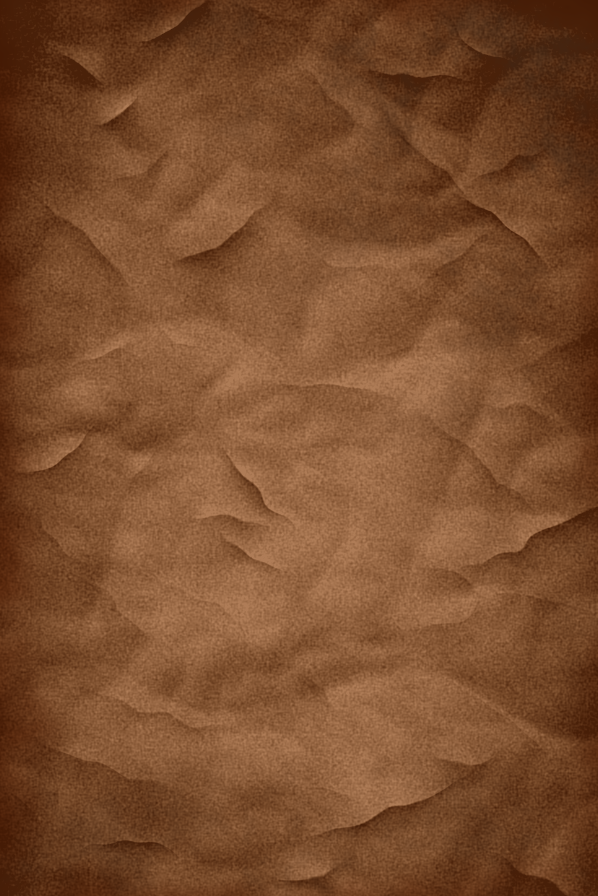
A WebGL 2 fragment shader for this texture:

```glsl
#version 300 es
precision highp float;
// Crumpled brown paper with soft folds, sharp creases, stains and burnt edges.
uniform vec2 u_resolution;
out vec4 fragColor;

const vec3 SHADOW = vec3(0.325, 0.16, 0.06);
const vec3 MIDDLE = vec3(0.475, 0.295, 0.165);
const vec3 LIGHT = vec3(0.625, 0.432, 0.29);
const vec3 BURNT = vec3(0.30, 0.105, 0.01);
const vec3 STAIN = vec3(0.31, 0.195, 0.115);

vec2 hash2(vec2 p) {
  vec3 q = fract(p.xyx * vec3(0.1031, 0.1030, 0.0973));
  q += dot(q, q.yzx + 33.33);
  return fract((q.xx + q.yz) * q.zy);
}

// Gradient noise, about -0.7 to 0.7
float noise(vec2 p) {
  vec2 i = floor(p), f = fract(p);
  vec2 u = f * f * f * (f * (f * 6.0 - 15.0) + 10.0);
  vec2 o = vec2(1.0, 0.0);
  float a = dot(hash2(i) * 2.0 - 1.0, f);
  float b = dot(hash2(i + o.xy) * 2.0 - 1.0, f - o.xy);
  float c = dot(hash2(i + o.yx) * 2.0 - 1.0, f - o.yx);
  float d = dot(hash2(i + o.xx) * 2.0 - 1.0, f - o.xx);
  return mix(mix(a, b, u.x), mix(c, d, u.x), u.y);
}

float fbm(vec2 p) {
  float sum = 0.0, amp = 1.0;
  for (int i = 0; i < 5; i++) {
    sum += amp * noise(p);
    p = mat2(1.6, 1.2, -1.2, 1.6) * p + 7.3;
    amp *= 0.6;
  }
  return sum;
}

// Height of the folds: ridges along bent lines at three sizes
float foldHeight(vec2 p) {
  p += 0.05 * vec2(noise(p * 6.0 + 3.1), noise(p * 6.0 + 18.7));
  float large = abs(noise(p * vec2(3.5, 5.0) + 4.0));
  float medium = abs(noise(mat2(0.9, -0.44, 0.44, 0.9) * p * vec2(8.0, 11.0) + 9.0));
  float small = abs(noise(mat2(0.9, 0.44, -0.44, 0.9) * p * vec2(15.0, 22.0) + 2.0));
  return large + 0.4 * medium + 0.16 * small;
}

// One tapered crease: dark on one side of its line, light on the other
float crease(vec2 p, vec2 centre, float angle, float reach, float bend, float width) {
  vec2 d = p - centre;
  float c = cos(angle), s = sin(angle);
  d = vec2(c * d.x + s * d.y, c * d.y - s * d.x);
  float along = d.x / reach;
  float taper = smoothstep(1.0, 0.15, abs(along));
  float across = d.y - bend * (along * along - 0.4) - 0.014 * noise(p * 28.0 + centre * 40.0);
  float side = smoothstep(-0.0014, 0.0014, across);
  float spread = width * (0.3 + 0.7 * taper);
  float dark = exp(-abs(across) / spread);
  float light = 0.55 * exp(-abs(across) / (spread * 1.2));
  return taper * mix(-dark, light, side);
}

// Creases jittered over a grid, a few of them strong
float creases(vec2 p, vec2 size) {
  const vec2 GRID = vec2(5.0, 9.0);
  float sum = 0.0;
  for (int i = 0; i < 45; i++) {
    vec2 cell = vec2(float(i % 5), float(i / 5));
    vec2 place = hash2(cell + 11.0), form = hash2(cell + 47.0), kind = hash2(cell + 83.0);
    vec2 centre = (cell + place) / GRID * size;
    float angle = kind.x < 0.68 ? mix(-0.9, 0.0, form.x) : mix(0.1, 0.7, form.x);
    float reach = mix(0.03, 0.13, form.y);
    float bend = mix(-0.02, 0.025, fract(kind.x * 7.0));
    float strength = mix(0.15, 0.8, kind.y * kind.y);
    sum += strength * crease(p, centre, angle, reach, bend, mix(0.006, 0.024, place.x));
  }
  return sum;
}

// Fine grain with a trace of crossed fibres
float grain(vec2 p) {
  float fibres = noise(p * vec2(370.0, 170.0)) + noise(p * vec2(170.0, 370.0) + 5.0);
  return 0.9 * fibres + 1.5 * noise(p * 345.0 + 0.37) + 0.3 * noise(p * 120.0);
}

void main() {
  vec2 uv = gl_FragCoord.xy / u_resolution;
  vec2 p = gl_FragCoord.xy / u_resolution.y;
  vec2 size = vec2(u_resolution.x / u_resolution.y, 1.0);

  // Broad light, brightest a little below the middle
  vec2 away = (uv - vec2(0.5, 0.43)) * vec2(1.65, 1.45);
  float tone = 0.92 - 0.92 * dot(away, away);

  // Folds lit from above, mottling, creases and grain
  vec2 toLight = vec2(-0.003, 0.006);
  float slope = foldHeight(p - toLight) - foldHeight(p + toLight);
  tone += 2.4 * clamp(slope, -0.12, 0.12);
  tone += 0.34 * fbm(p * 3.6 + 2.0) + 0.15 * fbm(p * 16.0 + 5.0);
  tone += creases(p, size);
  tone += 0.26 * grain(p);
  tone = clamp(tone, -0.12, 1.2);

  vec3 color = mix(SHADOW, MIDDLE, min(tone * 2.0, 1.0));
  color = mix(color, LIGHT, max(tone * 2.0 - 1.0, 0.0));

  // Grey stains, mostly in the top right and along the bottom
  float zone = smoothstep(0.75, 1.6, uv.x * 0.7 + uv.y) + 0.5 * smoothstep(0.25, 0.0, uv.y);
  float blot = smoothstep(-0.2, 0.7, fbm(p * 7.0 + 31.0) + 0.5 * fbm(p * 45.0));
  color = mix(color, STAIN * (0.85 + 0.4 * tone), 0.6 * blot * clamp(zone, 0.0, 1.0));

  // Reddish scorching in uneven patches, strongest at the left
  vec2 rim = min(uv, 1.0 - uv) * size;
  float edge = min(rim.x + 0.02 * uv.x, rim.y + 0.015) + 0.06 * fbm(p * 5.0 + 13.0);
  float scorch = smoothstep(0.055, -0.03, edge);
  color = mix(color, BURNT * (0.9 + 0.3 * tone), 0.75 * scorch);

  fragColor = vec4(clamp(color, 0.0, 1.0), 1.0);
}
```
